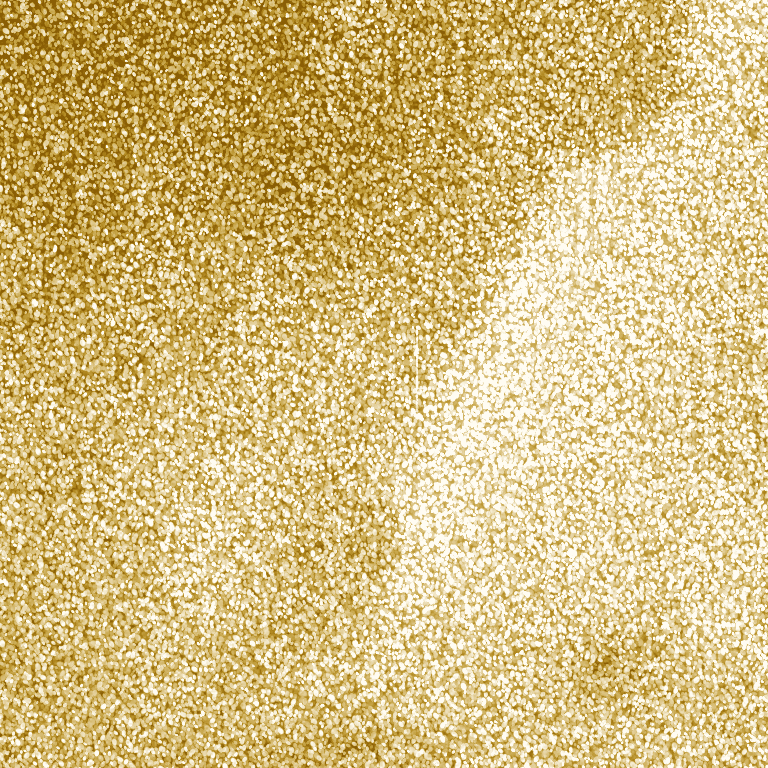
Give the GLSL for this texture, as a WebGL 2 fragment shader.

```glsl
#version 300 es
precision highp float;

uniform vec2 u_resolution;
out vec4 fragColor;

const float COARSE_FLAKES = 142.0;  // flake cells across the canvas
const float FINE_FLAKES = 212.0;
const float GRIT_SCALE = 330.0;
const float GRIT_AMOUNT = 0.26;
const float FLAKE_GAIN = 0.92;
const float FLAKE_SOFTNESS = 0.34;
const float FLAKE_STRETCH = 1.25;
const float FLAKE_LEAN = 1.75;      // preferred long-axis angle
const float FLAKE_LEAN_SPREAD = 1.9;
const float CLOUD_SCALE = 5.0;
const float CLOUD_AMOUNT = 0.26;
const float BASE_LIGHT = 0.13;
const float SHADOW_DEPTH = 0.19;
const float GLOW_AMOUNT = 0.34;
const float SCRATCH_WIDTH = 0.0015;
const vec3 LONG_SCRATCH = vec3(0.543, 0.46, 0.58);  // x, bottom, top
const vec3 SHORT_SCRATCH = vec3(0.442, 0.28, 0.34);

const int GOLD_STEPS = 6;
const vec3 GOLD[GOLD_STEPS] = vec3[](
    vec3(0.54, 0.37, 0.02), vec3(0.69, 0.53, 0.12), vec3(0.78, 0.65, 0.29),
    vec3(0.85, 0.75, 0.48), vec3(0.92, 0.86, 0.70), vec3(1.00, 0.99, 0.95));

float hash(vec2 p) {
    return fract(sin(dot(p, vec2(127.1, 311.7))) * 43758.5453);
}

float valueNoise(vec2 p) {
    vec2 cell = floor(p);
    vec2 f = fract(p);
    f = f * f * (3.0 - 2.0 * f);
    float low = mix(hash(cell), hash(cell + vec2(1.0, 0.0)), f.x);
    float high = mix(hash(cell + vec2(0.0, 1.0)), hash(cell + 1.0), f.x);
    return mix(low, high, f.y);
}

float fbm(vec2 p) {
    float sum = 0.0;
    float weight = 0.5;
    for (int i = 0; i < 4; i++) {
        sum += weight * valueNoise(p);
        p = p * 2.1 + 17.3;
        weight *= 0.5;
    }
    return sum / 0.9375;
}

// Brightest of the scattered, overlapping elliptical flakes at p
float flakes(vec2 p, float seed) {
    vec2 home = floor(p);
    float brightest = 0.0;
    for (int y = -1; y <= 1; y++) {
        for (int x = -1; x <= 1; x++) {
            vec2 cell = home + vec2(x, y);
            vec2 key = cell + seed;
            vec2 center = cell + vec2(hash(key), hash(key + 41.7));
            float angle = FLAKE_LEAN + FLAKE_LEAN_SPREAD * (hash(key + 83.1) - 0.5);
            float radius = mix(0.38, 0.62, hash(key + 129.4));
            vec2 axis = vec2(cos(angle), sin(angle));
            vec2 offset = p - center;
            vec2 local = vec2(dot(offset, axis) / FLAKE_STRETCH,
                              dot(offset, vec2(-axis.y, axis.x)) * 1.15);
            float cover = 1.0 - smoothstep(1.0 - FLAKE_SOFTNESS, 1.0 + FLAKE_SOFTNESS,
                                           length(local) / radius);
            brightest = max(brightest, cover * hash(key + 171.9));
        }
    }
    return brightest;
}

float spot(vec2 p, vec2 center, vec2 size) {
    vec2 q = (p - center) / size;
    return exp(-dot(q, q));
}

// Shadow in the upper left
float shadowField(vec2 p) {
    return smoothstep(0.35, 0.95, p.y) * (1.0 - 0.65 * smoothstep(0.35, 0.85, p.x));
}

// Broad sheen: a diagonal glow with a crisp left edge, over clouds
float sheen(vec2 p, float clouds) {
    float edge = p.x - 0.31 - 0.6 * p.y + 0.22 * (clouds - 0.5);
    float lit = smoothstep(-0.05, 0.06, edge);
    float glow = lit * exp(-max(edge, 0.0) / 0.17) * smoothstep(0.0, 0.3, p.y);
    float dim = 0.16 * spot(p, vec2(0.79, 0.14), vec2(0.07, 0.05))
              + 0.12 * spot(p, vec2(0.45, 0.02), vec2(0.12, 0.04))
              + 0.10 * spot(p, vec2(0.40, 0.80), vec2(0.12, 0.10))
              + 0.10 * spot(p, vec2(1.0, 0.47), vec2(0.08, 0.12));
    return BASE_LIGHT - SHADOW_DEPTH * shadowField(p) + GLOW_AMOUNT * glow
         + 0.07 * lit - dim + CLOUD_AMOUNT * (clouds - 0.5);
}

float scratch(vec2 p, vec3 span) {
    float across = 1.0 - smoothstep(0.4, 1.4, abs(p.x - span.x) / SCRATCH_WIDTH);
    return across * smoothstep(span.y, span.y + 0.02, p.y)
                  * (1.0 - smoothstep(span.z - 0.02, span.z, p.y));
}

vec3 goldRamp(float tone) {
    vec3 color = GOLD[0];
    for (int i = 1; i < GOLD_STEPS; i++) {
        color = mix(color, GOLD[i], clamp(tone * float(GOLD_STEPS - 1) - float(i - 1), 0.0, 1.0));
    }
    return color;
}

void main() {
    vec2 p = gl_FragCoord.xy / u_resolution;
    float clouds = fbm(p * CLOUD_SCALE + 3.7);
    float glitter = max(flakes(p * COARSE_FLAKES, 0.0), flakes(p * FINE_FLAKES, 57.3));
    glitter = pow(glitter, 1.0 + 0.7 * shadowField(p)) * mix(1.0, 1.15, p.y);
    float grit = GRIT_AMOUNT * (valueNoise(p * GRIT_SCALE) - 0.5);
    float tone = sheen(p, clouds) + FLAKE_GAIN * glitter + grit;
    tone += 0.5 * (scratch(p, LONG_SCRATCH) + scratch(p, SHORT_SCRATCH));
    fragColor = vec4(goldRamp(tone), 1.0);
}
```
